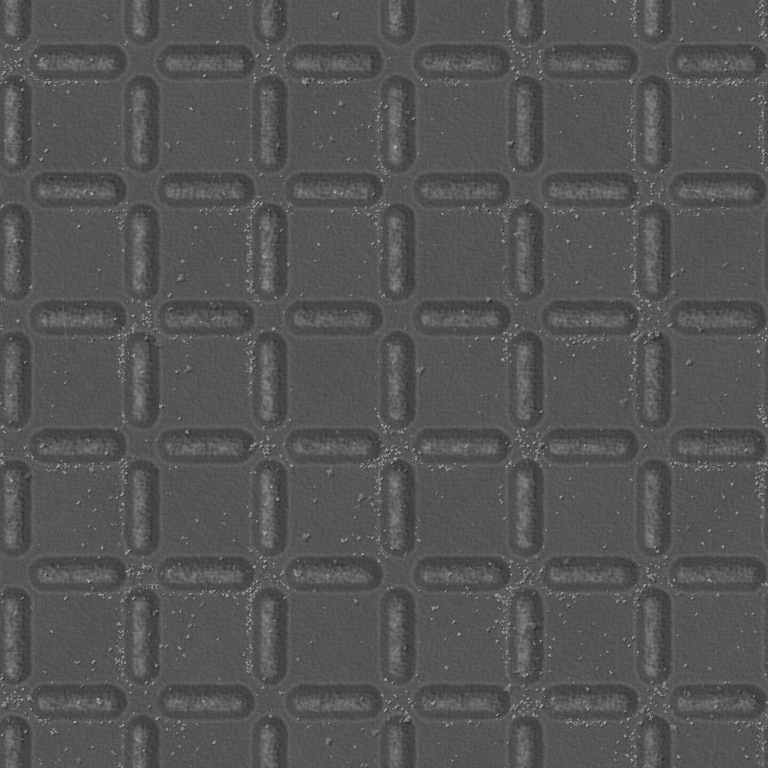
This texture is drawn by a three.js fragment shader. Its source:

```glsl
// Grey rubber mat: a six by six weave of upright and level raised pills, each
// set in a dark groove with a pale rim. Capsule distances shape the pills;
// cellular noise and layered sines add the pitted skin, dust and grit.
varying vec2 vUv;

float hash(vec2 p) {
  return fract(sin(dot(p, vec2(127.1, 311.7))) * 43758.55);
}

vec2 hash2(vec2 p) {
  return vec2(hash(p), hash(p + 53.7));
}

// Distance to the nearest scattered point
float cellular(vec2 p) {
  float nearest = 1.5;
  for (int j = -1; j <= 1; j++) {
    for (int i = -1; i <= 1; i++) {
      vec2 c = floor(p) + vec2(float(i), float(j));
      nearest = min(nearest, length(p - c - hash2(c)));
    }
  }
  return nearest;
}

// Cellular bumps lit from the lower left
float emboss(vec2 p) {
  return cellular(p + vec2(0.35, 0.25)) - cellular(p - vec2(0.35, 0.25));
}

// Warped layered sines, about -1 to 1
float waves(vec2 p) {
  float sum = 0.0, amp = 0.5;
  for (int i = 0; i < 4; i++) {
    p += 0.7 * sin(p.yx * 1.3 + float(i) * 2.1);
    sum += amp * sin(p.x) * cos(p.y);
    p = mat2(1.5, 1.1, -1.1, 1.5) * p;
    amp *= 0.62;
  }
  return sum;
}

// Irregular grains, present with the given density
float grains(vec2 p, float density) {
  float cover = 0.0;
  p += 0.16 * sin(p.yx * 5.3);
  for (int j = -1; j <= 1; j++) {
    for (int i = -1; i <= 1; i++) {
      vec2 c = floor(p) + vec2(float(i), float(j));
      float radius = mix(0.25, 0.6, hash(c + 9.3));
      float dist = length(p - c - 0.2 - 0.6 * hash2(c + 3.1));
      float grain = 1.0 - smoothstep(radius - 0.22, radius + 0.1, dist);
      cover = max(cover, grain * step(hash(c + 27.5), density) * mix(0.4, 1.0, hash(c + 41.9)));
    }
  }
  return cover;
}

float band(float x, float width) {
  return exp(-x * x / (width * width));
}

// Tone of one pill; a is the offset from its spine
float pillTone(vec2 a, float rough, float pits, float shine) {
  float d = length(a);
  float facing = dot(a / max(d, 0.001), vec2(-0.86, -0.51));
  d += 0.006 * rough;
  float ridge = 1.0 - smoothstep(0.06, 0.09, d);
  float groove = smoothstep(0.055, 0.085, d) * (1.0 - smoothstep(0.112, 0.14, d));
  float flank = facing * smoothstep(0.0, 0.06, d);
  float crest = band(length(a - vec2(-0.018, -0.014)), 0.046);
  float tone = ridge * (0.045 * flank - 0.012 + 0.05 * rough * crest + 0.05 * pits);
  tone += crest * shine * (1.0 + 0.5 * rough);
  tone -= groove * (0.047 - 0.022 * facing);
  tone -= 0.022 * band(d - 0.13, 0.011) * (0.6 - 0.4 * facing);
  return tone + 0.032 * band(d - 0.152, 0.013);
}

void main() {
  vec2 p = vUv * 6.0;
  float rough = waves(p * 24.0);
  float pits = emboss(p * 30.0);
  float clump = smoothstep(-0.35, 0.7, waves(p * 2.3 + 4.0));

  // Offsets from the spines of the nearest upright and level pills
  vec2 upShift = p - vec2(0.11, 0.03) + 0.5;
  vec2 levelShift = p - vec2(0.61, 0.516) + 0.5;
  vec2 up = fract(upShift) - 0.5;
  vec2 level = fract(levelShift) - 0.5;
  up.y -= clamp(up.y, -0.245, 0.245);
  level.x -= clamp(level.x, -0.245, 0.245);

  // Base with broad stains, pits and a fine grain
  float tone = 0.333 + 0.008 * waves(p * 3.1) + 0.009 * rough;
  tone += 0.028 * pits + 0.027 * emboss(p * 52.0 + 7.0);

  // Pills, each with its own wear
  tone += pillTone(up, rough, pits, 0.075 + 0.035 * hash(floor(upShift)));
  tone += pillTone(level, rough, pits, 0.05 + 0.03 * hash(floor(levelShift) + 17.0));

  // Dust gathers left of uprights, below level pills and at some crossings
  float leftDust = band(length(up) - 0.16, 0.03) * smoothstep(0.03, 0.12, -up.x);
  float lowDust = band(length(level) - 0.165, 0.027) * smoothstep(0.03, 0.12, -level.y);
  vec2 crossing = p - vec2(0.11, 0.516) + 0.5;
  float crossDust = band(length(fract(crossing) - 0.5), 0.13) * step(0.65, hash(floor(crossing) + 5.0));
  float patchy = clump * (0.75 * leftDust + 0.55 * lowDust) + 0.35 * crossDust;
  float density = patchy + 0.008 + 0.035 * clump * clump;
  tone -= 0.07 * grains(p * 38.0 + vec2(-0.4, 0.4), density);
  tone += 0.25 * grains(p * 38.0, density);
  tone += 0.02 * patchy;

  // Sparse larger grit with a shaded side
  float gritDensity = 0.003 + 0.05 * crossDust;
  tone -= 0.1 * grains(p * 20.0 + vec2(-0.3, 0.3), gritDensity);
  tone += 0.22 * grains(p * 20.0, gritDensity) * (0.85 + 0.5 * pits);

  // A few fine scratches
  vec2 scratchCell = floor(p);
  float turn = 6.28 * hash(scratchCell + 71.0);
  vec2 s = mat2(cos(turn), sin(turn), -sin(turn), cos(turn)) * (fract(p) - 0.5);
  float scratch = band(s.y - 0.3 * s.x * s.x, 0.007) * (1.0 - smoothstep(0.1, 0.2, abs(s.x)));
  tone += 0.05 * scratch * step(0.9, hash(scratchCell + 88.0));

  gl_FragColor = vec4(vec3(clamp(tone, 0.2, 0.66)), 1.0);
}
```
